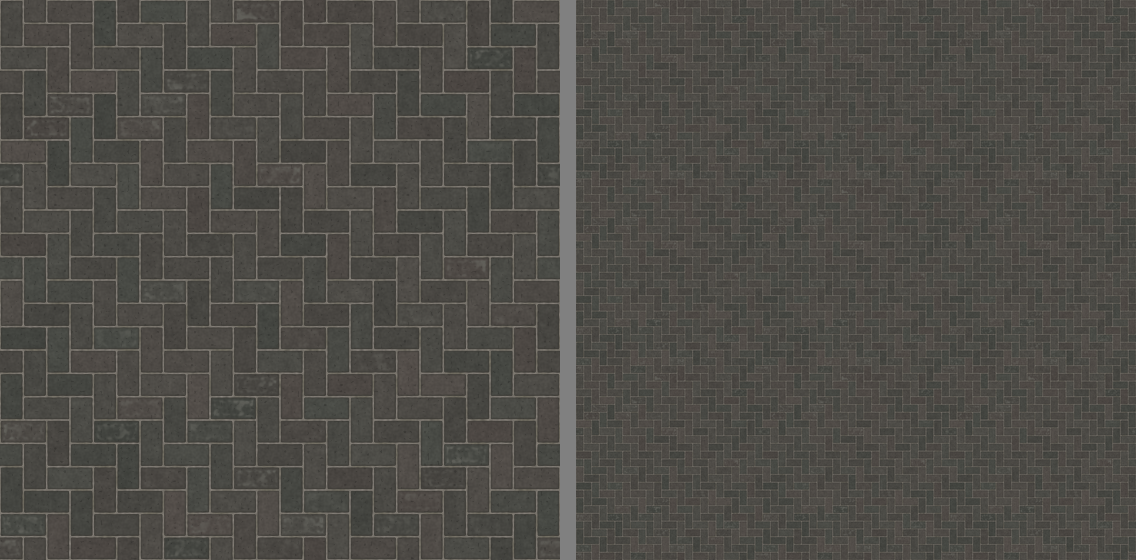
Left, the tile; right, the same tile 3 across and 3 down.
A WebGL 2 fragment shader for this texture:

```glsl
#version 300 es
precision highp float;
// Dark clay pavers in a two-by-one herringbone with thin pale joints; tiles seamlessly.

uniform vec2 u_resolution;
out vec4 outColor;

const float CELLS = 24.0;          // brick widths across and down, a multiple of 4
const float JOINT = 0.068;         // joint width, in brick widths
const float CORNER = 0.06;         // corner radius of a brick
const float BEVEL = 0.10;          // width of the darkened brick edge
const float TONE_SPREAD = 0.12;    // brightness change from brick to brick
const float GRAIN = 0.09;          // strength of the fine surface grain
const float WORN_SHARE = 0.40;     // share of the flat bricks with pale scuffs
const vec3 COOL_CLAY = vec3(0.274, 0.282, 0.262);
const vec3 WARM_CLAY = vec3(0.310, 0.288, 0.272);
const vec3 EDGE_DARK = vec3(0.235, 0.228, 0.208);
const vec3 SCUFF = vec3(0.405, 0.405, 0.380);
const vec3 MORTAR = vec3(0.490, 0.470, 0.445);
const vec3 MORTAR_SANDY = vec3(0.430, 0.415, 0.370);

// Integer hash giving two values from 0 to 1
vec2 hash2(vec2 cell, float seed) {
  uvec3 v = uvec3(ivec3(vec3(cell, seed))) * 1664525u + 1013904223u;
  v.x += v.y * v.z; v.y += v.z * v.x; v.z += v.x * v.y;
  v ^= v >> 16u;
  v.x += v.y * v.z; v.y += v.z * v.x;
  return vec2(v.xy >> 8u) / 16777216.0;
}

float cornerSlope(vec2 cell, vec2 offset, float period, float seed) {
  float angle = 6.28318 * hash2(mod(cell, period), seed).x;
  return dot(vec2(cos(angle), sin(angle)), offset);
}

// Gradient noise, about -0.7 to 0.7, wrapping after a whole number of cells
float gradientNoise(vec2 uv, float period, float seed) {
  vec2 p = uv * period, i = floor(p), f = p - i;
  vec2 w = f * f * f * (f * (f * 6.0 - 15.0) + 10.0);
  vec2 e = vec2(1.0, 0.0);
  float low = mix(cornerSlope(i, f, period, seed),
                  cornerSlope(i + e, f - e, period, seed), w.x);
  float high = mix(cornerSlope(i + e.yx, f - e.yx, period, seed),
                   cornerSlope(i + 1.0, f - 1.0, period, seed), w.x);
  return mix(low, high, w.y);
}

float roundedBox(vec2 p, vec2 halfSize, float radius) {
  vec2 d = abs(p) - halfSize + radius;
  return length(max(d, 0.0)) + min(max(d.x, d.y), 0.0) - radius;
}

void main() {
  vec2 uv = gl_FragCoord.xy / u_resolution;
  uv.y = 1.0 - uv.y;                       // rows run downwards
  vec2 p = uv * CELLS;
  float pixel = CELLS / min(u_resolution.x, u_resolution.y);

  // Herringbone: each diagonal step of four holds one upright and one flat brick
  vec2 cell = floor(p);
  float phase = mod(cell.x + cell.y, 4.0);
  bool flatBrick = phase > 1.5;
  vec2 start = cell - (flatBrick ? vec2(phase - 2.0, 0.0) : vec2(0.0, phase));
  vec2 size = flatBrick ? vec2(2.0, 1.0) : vec2(1.0, 2.0);
  vec2 local = p - start - 0.5 * size;
  vec2 id = mod(start, CELLS);
  vec2 tint = hash2(id, 1.0);
  vec2 wear = hash2(id, 2.0);

  // Slightly uneven outline
  float ragged = 0.014 * gradientNoise(uv, CELLS * 5.0, 3.0);
  float dist = roundedBox(local, 0.5 * (size - JOINT), CORNER) + ragged;

  // Clay: tone per brick, soft clouds, grain and pits
  float clouds = gradientNoise(uv, CELLS * 2.0, 4.0);
  float mottle = gradientNoise(uv, CELLS * 5.0, 5.0);
  float grain = gradientNoise(uv, CELLS * 9.0, 6.0);
  float pits = smoothstep(0.30, 0.52, gradientNoise(uv, CELLS * 7.0, 7.0));
  vec3 clay = mix(COOL_CLAY, WARM_CLAY, tint.x);
  clay *= 1.0 + TONE_SPREAD * (tint.y - 0.5) + 0.08 * clouds + 0.07 * mottle;
  clay *= 1.0 + GRAIN * grain - 0.15 * pits;

  // Scuffs: pale smears and a faint inner rim on worn flat bricks
  float worn = flatBrick ? smoothstep(1.0 - WORN_SHARE, 1.0, wear.x) : 0.12 * wear.x;
  float inset = smoothstep(0.08, 0.18, -dist);
  float rim = inset * (1.0 - smoothstep(0.18, 0.30, -dist));
  float side = smoothstep(-0.2, 0.8, local.x * (wear.y < 0.5 ? -1.0 : 1.0));
  float smear = smoothstep(-0.10, 0.50, clouds + 0.6 * mottle) * inset;
  float scuff = worn * (smear * (0.25 + 0.55 * side)
              + 0.35 * rim * smoothstep(-0.3, 0.3, mottle));
  clay = mix(clay, SCUFF, clamp(scuff, 0.0, 0.7));

  // Bevel: dark edge, a little lighter towards the upper left
  float edge = smoothstep(-BEVEL, 0.0, dist);
  vec2 toward = local / size;
  float light = clamp(-(toward.x + toward.y), -1.0, 1.0);
  clay = mix(clay, EDGE_DARK, edge * (0.65 - 0.25 * light));

  // Joints: pale mortar with sandy and dull stretches
  float stretch = gradientNoise(uv, CELLS, 8.0);
  vec3 mortar = mix(MORTAR, MORTAR_SANDY, smoothstep(-0.2, 0.4, stretch));
  mortar *= 1.0 + 0.14 * mottle + 0.10 * grain;
  float joint = smoothstep(-0.6 * pixel, 0.6 * pixel, dist);
  outColor = vec4(mix(clay, mortar, joint), 1.0);
}
```
